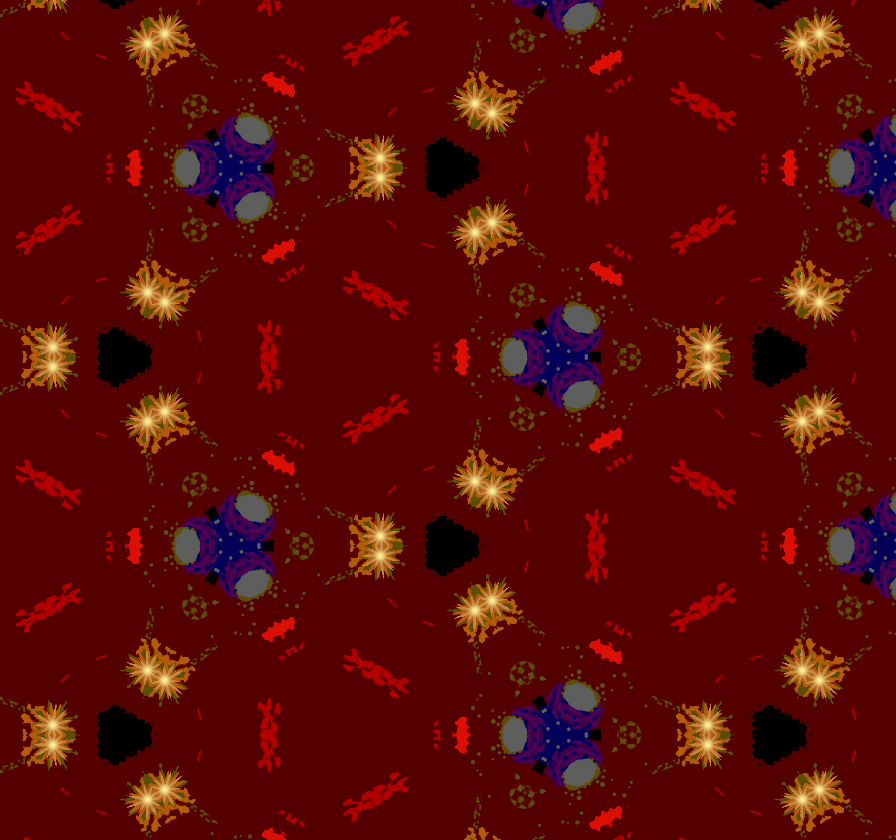
Reproduce this pattern procedurally as a WebGL 2 fragment shader.

```glsl
#version 300 es
precision highp float;

uniform vec2 u_resolution;
out vec4 fragColor;

const float PI = 3.14159;
const float HEIGHT = 720.0;   // units in the canvas height
const float SPACING = 324.0;  // distance between equal motifs
const vec3 MAROON = vec3(0.33, 0.0, 0.0);
const vec3 RED = vec3(0.70, 0.0, 0.0);
const vec3 SCARLET = vec3(0.86, 0.06, 0.01);
const vec3 ORANGE = vec3(0.70, 0.36, 0.04);
const vec3 TAN = vec3(0.76, 0.52, 0.27);
const vec3 CREAM = vec3(1.0, 0.95, 0.58);
const vec3 OLIVE = vec3(0.36, 0.30, 0.02);
const vec3 PURPLE = vec3(0.31, 0.01, 0.35);
const vec3 NAVY = vec3(0.01, 0.0, 0.34);
const vec3 GRAY = vec3(0.37, 0.37, 0.36);

float hash(vec2 p) { return fract(sin(dot(p, vec2(12.9898, 78.233))) * 43758.5453); }

float noise(vec2 p) {
  vec2 i = floor(p), f = fract(p);
  f = f * f * (3.0 - 2.0 * f);
  return mix(mix(hash(i), hash(i + vec2(1, 0)), f.x),
             mix(hash(i + vec2(0, 1)), hash(i + vec2(1, 1)), f.x), f.y);
}

float rough(vec2 p, float size, float amount) { return (noise(p / size + 40.0) - 0.5) * amount; }

// Positive where the noise leaves a gap
float gaps(vec2 p, float size, float level) { return (level - noise(p / size + 17.0)) * size * 1.5; }

float ellipse(vec2 p, vec2 c, vec2 r) { return (length((p - c) / r) - 1.0) * min(r.x, r.y); }

float box(vec2 p, vec2 c, vec2 r) { vec2 d = abs(p - c) - r; return max(d.x, d.y); }

float segment(vec2 p, vec2 a, vec2 b) {
  vec2 d = b - a;
  return length(p - a - d * clamp(dot(p - a, d) / dot(d, d), 0.0, 1.0));
}

// Star with rays of uneven length
float spikes(vec2 p, float count, float inner, float outer) {
  float t = (atan(p.y, p.x) / (2.0 * PI) + 0.5) * count;
  float ray = pow(1.0 - abs(fract(t) - 0.5) * 2.0, 1.5);
  float tip = outer * (0.6 + 0.4 * hash(vec2(floor(t), count)));
  return (length(p) - mix(inner, tip, ray)) * 0.6;
}

vec3 paint(vec3 base, vec3 ink, float d, float w) {
  return mix(base, ink, 1.0 - smoothstep(-0.6 * w, 0.6 * w, d));
}

// Offset from the nearest point of a triangular lattice
vec2 lattice(vec2 p, float side) {
  vec2 s = side * vec2(sqrt(3.0), 1.0);
  vec2 a = mod(p + 0.5 * s, s) - 0.5 * s, b = mod(p, s) - 0.5 * s;
  return dot(a, a) < dot(b, b) ? a : b;
}

// Threefold mirror symmetry about the positive x axis
vec2 fold3(vec2 p) {
  float a = abs(mod(atan(p.y, p.x) + PI / 3.0, PI / 1.5) - PI / 3.0);
  return length(p) * vec2(cos(a), sin(a));
}

// Black triangle, broken ring and three twin stars
vec3 starWheel(vec3 col, vec2 f, float w) {
  float r = length(f);
  col = paint(col, vec3(0.0), max(f.x - 20.0, r - 27.0) + rough(f, 2.5, 6.0), w);
  float ring = abs(r - 68.0 + rough(f, 9.0, 5.0)) - 1.0;
  col = paint(col, RED, max(ring, gaps(f, 6.0, 0.42)), w);
  float sprig = segment(f, vec2(74, 19), vec2(106, 31)) - 2.5;
  col = paint(col, OLIVE, max(sprig, gaps(f, 2.2, 0.55)), w);
  vec2 q = f - vec2(59.0, 8.5);
  float fringe = ellipse(f, vec2(75, 9), vec2(11, 16)) + rough(f, 4.0, 9.0);
  col = paint(col, ORANGE, max(fringe, gaps(f, 4.0, 0.42)), w);
  col = paint(col, OLIVE, abs(f.x - 56.0) + 0.8 * f.y - 18.0 + rough(f, 3.0, 5.0), w);
  col = paint(col, OLIVE, spikes(q, 9.0, 10.0, 25.0) + rough(f, 3.0, 5.0), w);
  col = paint(col, ORANGE, spikes(q, 13.0, 8.5, 26.0) + rough(f, 3.0, 2.5), w);
  col = paint(col, TAN, spikes(q, 11.0, 4.0, 19.0) + rough(f, 2.0, 2.0), w);
  return mix(col, CREAM, exp(-dot(q, q) / 18.0));
}

// Purple trefoil; f follows the lobes, g the bars between them
vec3 trefoil(vec3 col, vec2 f, vec2 g, float w) {
  float tuft = ellipse(g, vec2(60, 0), vec2(11, 12));
  col = paint(col, OLIVE, max(tuft, gaps(g, 3.0, 0.54)), w);
  for (int i = 0; i < 14; i++) {
    float k = float(i);
    float a = hash(vec2(k, 3.0)) * PI / 3.0, r = mix(48.0, 80.0, hash(vec2(k, 8.0)));
    float dotSize = 0.7 + 1.3 * hash(vec2(k, 5.0));
    col = paint(col, mix(OLIVE, GRAY, 0.4 * hash(vec2(k, 9.0))),
                length(g - r * vec2(cos(a), sin(a))) - dotSize, w);
  }
  float lobe = ellipse(f, vec2(27, 0), vec2(22, 25)) + rough(f, 2.5, 4.0);
  float band = 0.5 + 0.5 * sin(length(f - vec2(37, 0)) * 0.9);
  col = paint(col, mix(PURPLE, vec3(0.24, 0.0, 0.27), band), lobe, w);
  col = paint(col, NAVY, max(lobe + 2.0, gaps(f, 4.0, 0.62)), w);
  col = paint(col, OLIVE, ellipse(f, vec2(39.5, 0), vec2(11.5, 17)) + rough(f, 2.5, 4.0), w);
  col = paint(col, GRAY, ellipse(f, vec2(37, 0), vec2(10.5, 15)) + rough(f, 2.0, 1.5), w);
  col = paint(col, NAVY, min(box(g, vec2(16, 0), vec2(14, 4)), length(g) - 8.0), w);
  col = paint(col, vec3(0.0), box(g, vec2(32, 0), vec2(4.5)) + rough(g, 2.0, 1.5), w);
  col = paint(col, GRAY, min(length(g - vec2(9, 5)), length(g - vec2(24, 1))) - 1.5, w);
  // Red flecks beyond the lobes
  float fleck = ellipse(f, vec2(81, 0), vec2(6, 14)) + rough(f, 3.5, 8.0);
  col = paint(col, SCARLET, fleck, w);
  float trail = ellipse(f, vec2(104, 5), vec2(3, 8));
  return paint(col, RED, max(trail, gaps(f, 3.0, 0.5)), w);
}

// Three ragged red bodies with forked ends
vec3 redCrabs(vec3 col, vec2 f, float w) {
  float body = ellipse(f, vec2(61, 0), vec2(7, 18));
  float legs = min(segment(f, vec2(61, 12), vec2(69, 27)), segment(f, vec2(59, 12), vec2(53, 27)));
  legs = min(legs, segment(f, vec2(62, 10), vec2(61, 30))) - 2.0;
  float crab = min(body, legs) + rough(f, 4.0, 5.0);
  return paint(col, RED, max(crab, gaps(f, 5.0, 0.24)), w);
}

void main() {
  vec2 p = gl_FragCoord.xy / u_resolution.y * HEIGHT;
  float w = HEIGHT / u_resolution.y;
  vec2 origin = vec2(385.0, 576.0), shift = vec2(SPACING / sqrt(3.0), 0.0);
  vec2 wheel = lattice(p - origin, SPACING);
  vec2 flower = lattice(p - origin + shift, SPACING);
  vec2 crabs = lattice(p - origin - shift, SPACING);
  vec3 col = redCrabs(MAROON, fold3(-crabs), w);
  col = trefoil(col, fold3(-flower), fold3(flower), w);
  col = starWheel(col, fold3(-wheel), w);
  fragColor = vec4(col, 1.0);
}
```
